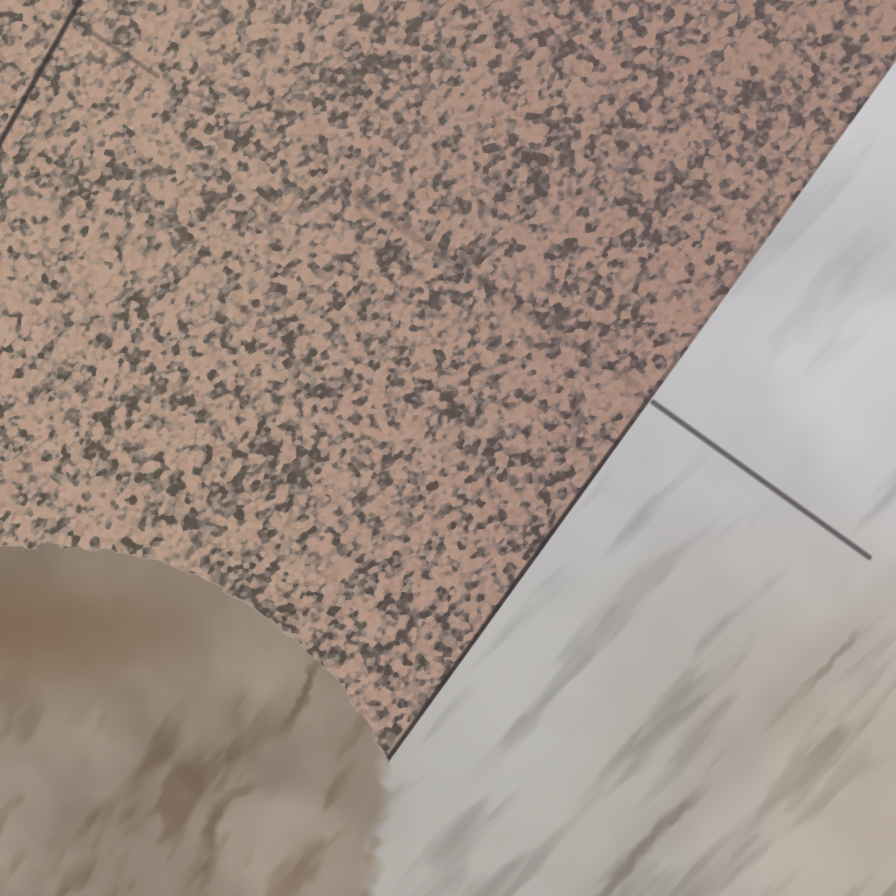
Give the GLSL for this texture, as a three.js fragment shader.

```glsl
varying vec2 vUv;

const float EDGE_SOFT = 0.0015;
const float GRAIN_SCALE = 115.0;
const vec2 CORNER = vec2(0.434, 0.150);
const vec2 EDGE_DIR = vec2(0.586, 0.810);
const vec2 EDGE_NORMAL = vec2(0.810, -0.586);
const vec2 DISC_CENTER = vec2(0.052, -0.030);
const float DISC_RADIUS = 0.421;
const vec3 GRANITE_PINK = vec3(0.685, 0.575, 0.515);
const vec3 GRANITE_GREY = vec3(0.545, 0.490, 0.465);
const vec3 GRANITE_DARK = vec3(0.330, 0.300, 0.285);
const vec3 MARBLE_COOL = vec3(0.775, 0.770, 0.780);
const vec3 MARBLE_GREY = vec3(0.705, 0.695, 0.670);
const vec3 MARBLE_WARM = vec3(0.720, 0.670, 0.625);
const vec3 BEIGE = vec3(0.600, 0.545, 0.490);
const vec3 BEIGE_BROWN = vec3(0.490, 0.400, 0.310);
const vec3 VEIN = vec3(0.430, 0.385, 0.335);
const vec3 SEAM = vec3(0.270, 0.250, 0.260);

vec3 hash3(vec2 cell) {
  vec3 h = fract(cell.xyx * vec3(0.1031, 0.1030, 0.0973));
  h += dot(h, h.yxz + 33.33);
  return fract((h.xxy + h.yzz) * h.zyx);
}

// Cellular noise: cell values blended by distance to each feature point
float cells(vec2 p, float sharpness) {
  vec2 base = floor(p);
  float total = 0.0;
  float weights = 0.0;
  for (int j = -1; j <= 1; j++) {
    for (int i = -1; i <= 1; i++) {
      vec2 cell = base + vec2(float(i), float(j));
      vec3 h = hash3(cell + 71.0);
      vec2 d = cell + h.xy - p;
      float w = exp(-sharpness * dot(d, d));
      total += w * h.z;
      weights += w;
    }
  }
  return total / weights;
}

float clouds(vec2 p) {
  return 0.55 * cells(p, 5.0) + 0.30 * cells(p * 2.3 + 9.0, 5.0) + 0.15 * cells(p * 5.1 + 4.0, 5.0);
}

float stroke(vec2 p, vec2 a, vec2 b, float width) {
  vec2 ab = b - a;
  float t = clamp(dot(p - a, ab) / dot(ab, ab), 0.0, 1.0);
  return 1.0 - smoothstep(0.2 * width, width + EDGE_SOFT, length(p - a - ab * t));
}

vec3 granite(vec2 p) {
  vec2 q = vec2(dot(p, vec2(0.8, 0.6)) * 0.85, dot(p, vec2(-0.6, 0.8)));
  float coarse = cells(q * GRAIN_SCALE, 8.0);
  float fine = cells(q * GRAIN_SCALE * 1.75 + 31.0, 7.0);
  float patches = clouds(p * 15.0);
  float speckle = 0.62 * coarse + 0.38 * fine + 0.25 * (patches - 0.5);
  float crisp = 1.0 - 0.35 * smoothstep(0.2, 0.95, 0.55 * p.x + 0.5 * p.y);
  vec3 c = mix(GRANITE_GREY, GRANITE_PINK, smoothstep(0.32, 0.66, speckle));
  c = mix(c, GRANITE_DARK, 0.85 * crisp * (1.0 - smoothstep(0.16, 0.46, speckle)));
  c += 0.07 * crisp * (fine - 0.5);
  // Yellow light at lower left, mauve shade toward the slanted edge
  c += mix(vec3(0.020, 0.020, 0.005), vec3(-0.025, -0.035, -0.025), smoothstep(0.1, 0.8, p.x));
  float seam = stroke(p, vec2(-0.01, 0.823), vec2(0.095, 1.01), 0.0035);
  c = mix(c, SEAM * 0.85, 0.85 * seam);
  c = mix(c, SEAM, 0.40 * stroke(p, vec2(0.078, 0.980), vec2(0.176, 0.915), 0.003));
  c = mix(c, SEAM, 0.22 * stroke(p, vec2(0.390, 0.785), vec2(0.710, 0.570), 0.006));
  return c;
}

vec3 marble(vec2 p) {
  vec2 q = vec2(dot(p, vec2(0.68, 0.73)), dot(p, vec2(0.73, -0.68)));
  float haze = clouds(p * 6.0);
  float streak = clouds(vec2(q.x * 5.0, q.y * 26.0));
  vec3 c = mix(MARBLE_GREY, MARBLE_COOL, smoothstep(0.05, 0.68, p.y));
  c = mix(c, MARBLE_WARM, 0.85 * smoothstep(0.60, 0.98, p.x) * (1.0 - smoothstep(0.15, 0.48, p.y)));
  c += 0.09 * (haze - 0.5);
  c -= 0.10 * smoothstep(0.54, 0.80, streak) * (1.0 - 0.6 * smoothstep(0.3, 0.7, p.y));
  // Wandering diagonal vein with a wide halo
  vec2 w = p + 0.022 * (vec2(clouds(p * 22.0), clouds(p * 22.0 + 17.0)) - 0.5);
  vec2 bend = vec2(0.833, 0.167);
  float core = max(stroke(w, vec2(1.02, 0.360), bend, 0.006), stroke(w, bend, vec2(0.650, -0.015), 0.009));
  float halo = max(stroke(p, vec2(1.02, 0.360), bend, 0.04), stroke(p, bend, vec2(0.650, -0.015), 0.04));
  c = mix(c, VEIN, 0.10 * halo + 0.42 * core * smoothstep(0.25, 0.6, streak));
  // Tile joint
  c = mix(c, SEAM, 0.72 * stroke(p, vec2(0.729, 0.551), vec2(0.970, 0.378), 0.0035));
  return c;
}

vec3 beigeStone(vec2 p) {
  float haze = clouds(p * 9.0 + 3.0);
  float streak = clouds(vec2(dot(p, vec2(0.55, 0.83)) * 8.0, dot(p, vec2(0.83, -0.55)) * 24.0));
  vec3 c = BEIGE + 0.15 * (haze - 0.5);
  vec2 stain = (p - vec2(-0.01, 0.295)) / vec2(0.22, 0.065);
  c = mix(c, BEIGE_BROWN, 0.75 * exp(-dot(stain, stain)));
  c -= vec3(0.09, 0.10, 0.10) * smoothstep(0.50, 0.75, streak) * (1.0 - smoothstep(0.12, 0.30, p.y));
  c -= 0.035 * smoothstep(0.22, 0.36, p.y);
  vec2 w = p + 0.025 * (vec2(clouds(p * 26.0), clouds(p * 26.0 + 11.0)) - 0.5);
  vec2 upper = vec2(0.306, 0.160);
  vec2 lower = vec2(0.247, 0.100);
  float vein = max(stroke(w, vec2(0.349, 0.264), upper, 0.007), stroke(w, upper, lower, 0.009));
  vein = max(vein, stroke(w, lower, vec2(0.203, -0.015), 0.013));
  return mix(c, vec3(0.390, 0.325, 0.260), 0.62 * vein * smoothstep(0.2, 0.6, haze));
}

void main() {
  vec2 p = vUv;
  float side = dot(p - CORNER, EDGE_NORMAL);
  float along = dot(p - CORNER, EDGE_DIR);
  float rough = 0.007 * (cells(p * 70.0, 6.0) - 0.5);
  float disc = 1.0 - smoothstep(-EDGE_SOFT, EDGE_SOFT, length(p - DISC_CENTER) - DISC_RADIUS + rough);
  float slab = smoothstep(-EDGE_SOFT, EDGE_SOFT, side);

  vec3 color = granite(p);
  // Shadow gap along the slanted edge, fading upward
  float gap = 1.0 - smoothstep(0.001, 0.005, abs(side + 0.002));
  color = mix(color, SEAM * 0.8, gap * mix(0.85, 0.25, smoothstep(0.40, 0.60, along)));
  color = mix(color, marble(p), max(slab, disc));

  // Soft change between the beige stone and the pale marble
  float joint = 0.415 + 0.127 * p.y;
  float beigeSide = 1.0 - smoothstep(joint - 0.018, joint + 0.012, p.x + 2.0 * rough);
  color = mix(color, beigeStone(p), disc * beigeSide);

  gl_FragColor = vec4(color, 1.0);
}
```
